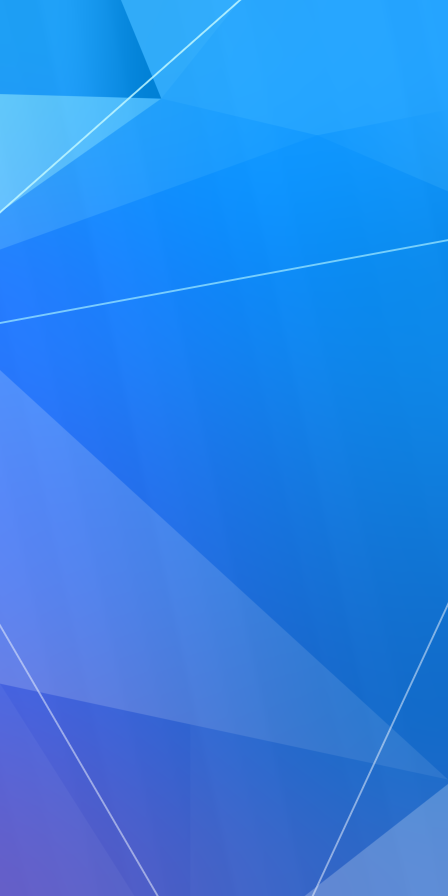
A Shadertoy shader for this background:

```glsl
#define HALF_LINE 0.0021
#define STREAK_COUNT 13.0
#define STREAK_LEAN 0.22
#define STREAK_GAIN 0.022
#define ICE vec3(0.70, 1.00, 1.00)
#define MIST vec3(0.95, 0.97, 1.00)
#define DEEP vec3(0.00, 0.50, 0.83)

float pixelSize() { return 1.0 / min(iResolution.x, 0.5 * iResolution.y); }

float hash(float n) { return fract(sin(n * 127.1) * 43758.5453); }

// Signed distance to the line a-b, positive on its left
float lineDistance(vec2 p, vec2 a, vec2 b) {
    vec2 d = normalize(b - a);
    return d.x * (p.y - a.y) - d.y * (p.x - a.x);
}

float above(vec2 p, vec2 a, vec2 b) {
    float px = 0.75 * pixelSize();
    return smoothstep(-px, px, lineDistance(p, a, b));
}

float stroke(vec2 p, vec2 a, vec2 b) {
    float px = pixelSize();
    return clamp((HALF_LINE - abs(lineDistance(p, a, b))) / px + 0.5, 0.0, 1.0);
}

// Blue field: vertical ramps on the left and right, blended across
vec3 field(vec2 p) {
    vec3 left = mix(vec3(0.40, 0.35, 0.78), vec3(0.20, 0.42, 0.97), smoothstep(-0.1, 0.95, p.y));
    left = mix(left, vec3(0.16, 0.48, 1.00), smoothstep(0.8, 1.3, p.y));
    left = mix(left, vec3(0.08, 0.60, 0.96), smoothstep(1.25, 1.95, p.y));
    vec3 right = mix(vec3(0.16, 0.40, 0.78), vec3(0.07, 0.42, 0.79), smoothstep(0.0, 0.45, p.y));
    right = mix(right, vec3(0.05, 0.53, 0.91), smoothstep(0.35, 1.35, p.y));
    right = mix(right, vec3(0.08, 0.60, 1.00), smoothstep(1.3, 1.9, p.y));
    vec3 color = mix(left, right, smoothstep(-0.15, 1.0, p.x));
    vec2 q = (p - vec2(0.52, 1.5)) / vec2(0.4, 0.3);
    return color + vec3(-0.03, 0.025, 0.04) * exp(-dot(q, q));
}

// Faint leaning bands of random brightness
float streaks(vec2 p) {
    float s = (p.x + STREAK_LEAN * p.y) * STREAK_COUNT;
    float blend = smoothstep(0.7, 1.0, fract(s));
    return mix(hash(floor(s)), hash(floor(s) + 1.0), blend) - 0.5;
}

vec3 upperFacets(vec3 color, vec2 p) {
    vec2 apex = vec2(0.36, 1.78), hub = vec2(0.708, 1.698), leftTop = vec2(0.0, 1.79);
    float roof = max(above(p, vec2(0.0, 1.443), hub), above(p, hub, vec2(1.0, 1.573)));
    float spine = above(p, vec2(0.27, 2.0), apex);
    float corner = above(p, leftTop, apex) * (1.0 - spine);
    float crown = spine * above(p, apex, hub) * above(p, hub, vec2(1.0, 1.755));
    float shard = above(p, vec2(0.0, 1.526), apex) * (1.0 - above(p, leftTop, apex));
    float ridge = crown * above(p, apex, vec2(0.536, 2.0));

    float roofTint = 0.03 + 0.2 * abs(p.x - hub.x);
    color = mix(color, ICE, roof * roofTint * (1.0 - max(crown, corner)));
    color = mix(color, ICE, crown * mix(0.17, 0.10, p.x) + 0.05 * ridge);
    color = mix(color, ICE, shard * mix(0.38, 0.24, p.x / apex.x));
    color = mix(color, ICE, corner * 0.07);
    return mix(color, DEEP, corner * 0.9 * smoothstep(0.12, 0.36, p.x));
}

vec3 lowerFacets(vec3 color, vec2 p) {
    vec2 tip = vec2(1.0, 0.26), leftFold = vec2(0.0, 0.474);
    float slope = 1.0 - above(p, vec2(0.0, 1.174), tip);
    float fold = above(p, leftFold, tip);
    float wedge = (1.0 - fold) * (1.0 - above(p, leftFold, vec2(0.3, 0.0)));
    float foot = 1.0 - above(p, vec2(0.68, 0.0), vec2(1.0, 0.25));
    float pleat = (1.0 - fold) * above(p, vec2(0.425, 1.0), vec2(0.425, 0.0));

    color = mix(color, MIST, slope * fold * mix(0.20, 0.09, p.x));
    color = mix(color, MIST, 0.045 * wedge + 0.025 * pleat);
    return mix(color, MIST, foot * 0.24);
}

void mainImage(out vec4 fragColor, in vec2 fragCoord) {
    vec2 p = fragCoord / iResolution.xy * vec2(1.0, 2.0);

    vec3 color = field(p);
    color = upperFacets(color, p);
    color = lowerFacets(color, p);
    color += STREAK_GAIN * streaks(p);

    // Bright crossing lines
    color = mix(color, vec3(0.75, 0.97, 1.0), 0.85 * stroke(p, vec2(0.0, 1.526), vec2(0.536, 2.0)));
    color = mix(color, vec3(0.60, 0.90, 1.0), 0.75 * stroke(p, vec2(0.0, 1.279), vec2(1.0, 1.464)));
    color = mix(color, MIST, 0.50 * stroke(p, vec2(0.0, 0.604), vec2(0.352, 0.0)));
    color = mix(color, MIST, 0.50 * stroke(p, vec2(0.698, 0.0), vec2(1.0, 0.651)));

    fragColor = vec4(clamp(color, 0.0, 1.0), 1.0);
}
```
